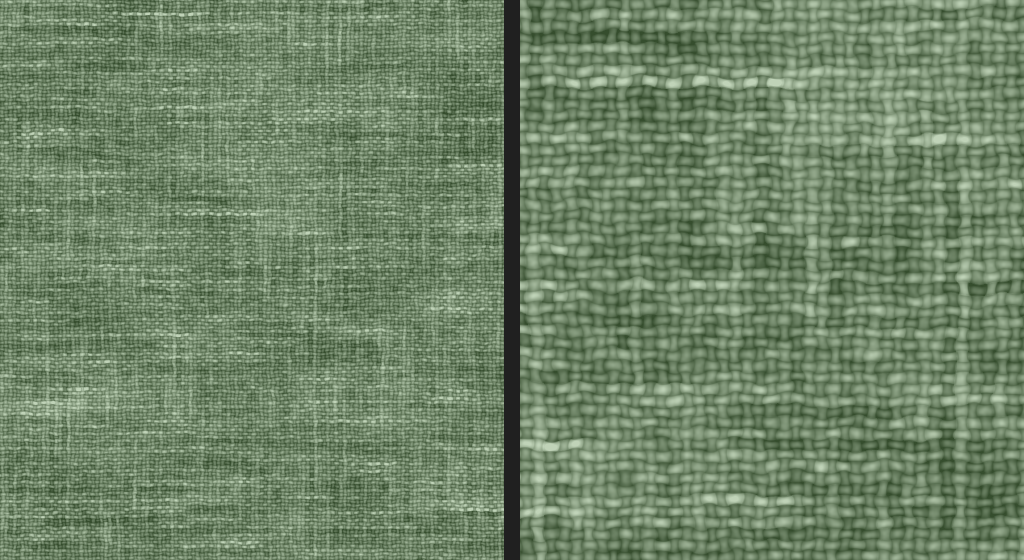
Left: the whole. Right: its middle third, enlarged.
Give the GLSL for this texture, as a WebGL 1 fragment shader.

```glsl
precision highp float;
// Plain-woven sage green linen with pale, uneven slub threads.
uniform vec2 u_resolution;

float hash(vec2 p) {
  return fract(sin(dot(p, vec2(127.1, 311.7))) * 43758.5);
}

vec2 gradient(vec2 cell) {
  float angle = 6.2832 * hash(cell);
  return vec2(cos(angle), sin(angle));
}

float gradientNoise(vec2 p) {
  vec2 i = floor(p), f = fract(p);
  vec2 u = f * f * f * (f * (f * 6.0 - 15.0) + 10.0);
  float a = dot(gradient(i), f);
  float b = dot(gradient(i + vec2(1, 0)), f - vec2(1, 0));
  float c = dot(gradient(i + vec2(0, 1)), f - vec2(0, 1));
  float d = dot(gradient(i + vec2(1, 1)), f - vec2(1, 1));
  return mix(mix(a, b, u.x), mix(c, d, u.x), u.y);
}

// Dye variation along one thread: long fades, short flecks and pale slubs.
float threadTone(float along, float id, float seed) {
  float lane = id * 0.73 + seed;
  float fade = gradientNoise(vec2(along * 0.03, lane));
  float fleck = gradientNoise(vec2(along * 0.24 + 9.0, lane * 1.7));
  float slub = smoothstep(0.18, 0.5, gradientNoise(vec2(along * 0.06 + 31.0, lane * 2.3)));
  return 0.6 * fade + 0.4 * fleck + 0.45 * slub - 0.045;
}

// Lightness of the cloth at p, from 0 (gaps) to 1 (pale crowns).
float cloth(vec2 p) {
  vec2 sway = vec2(gradientNoise(p * 5.0), gradientNoise(p * 5.0 + 40.0));
  vec2 jitter = vec2(gradientNoise(p * 55.0), gradientNoise(p * 55.0 + 90.0));
  vec2 grid = p * vec2(134.0, 148.0) + 0.7 * sway + 0.45 * jitter;
  vec2 id = floor(grid);
  vec2 bulge = cos(3.14159 * (fract(grid) - 0.5));

  // Threads rise and dip in turn, so rounded floats overlap in staggered rows.
  float rise = 2.0 * mod(id.x + id.y, 2.0) - 1.0;
  float weftHeight = bulge.y * (0.57 + 0.43 * rise * bulge.x);
  float warpHeight = 0.8 * bulge.x * (0.55 - 0.45 * rise * bulge.y);
  float weftOnTop = smoothstep(-0.25, 0.25, weftHeight - warpHeight);
  float crown = mix(warpHeight, weftHeight, weftOnTop);

  float weft = 1.2 * threadTone(grid.x, id.y, 3.4) + 0.03;
  float warp = 0.9 * threadTone(grid.y, id.x, 271.6) - 0.03;
  float tone = mix(warp, weft, 0.2 + 0.65 * weftOnTop);

  // Broad clouding, uneven stitches and fibre grain.
  float cloud = 0.22 * gradientNoise(p * vec2(3.0, 9.0) + 7.0)
              + 0.2 * gradientNoise(p * vec2(7.0, 34.0) + 17.0);
  float stitch = 0.32 * gradientNoise(grid * vec2(0.5, 0.9) + 0.37);
  float fibre = 0.18 * gradientNoise(p * 310.0);
  return 0.42 + 0.95 * (crown - 0.54) + tone + cloud + stitch + fibre;
}

void main() {
  // Four samples per pixel smooth the fine weave.
  float light = 0.0;
  for (int i = 0; i < 4; i++) {
    vec2 corner = vec2(mod(float(i), 2.0), floor(float(i) / 2.0)) - 0.5;
    light += 0.25 * cloth((gl_FragCoord.xy + 0.5 * corner) / u_resolution.y);
  }
  light = clamp(light, -0.3, 1.3);
  vec3 shadowGreen = vec3(0.31, 0.40, 0.28);
  vec3 paleGreen = vec3(0.65, 0.73, 0.62);
  gl_FragColor = vec4(mix(shadowGreen, paleGreen, light), 1.0);
}
```
